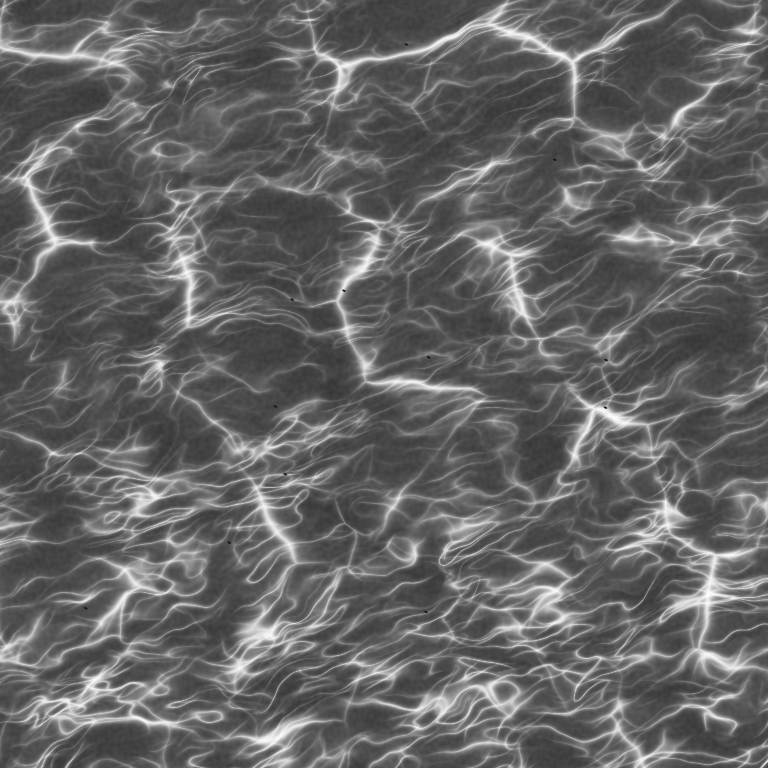
Reproduce this texture procedurally as a WebGL 2 fragment shader.

```glsl
#version 300 es
precision highp float;

uniform vec2 u_resolution;
out vec4 fragColor;

float hash(vec2 p) {
    return fract(sin(dot(p, vec2(127.1, 311.7))) * 43758.5453);
}

vec2 hash2(vec2 p) {
    return vec2(hash(p), hash(p + 57.3));
}

mat2 rotation(float angle) {
    return mat2(cos(angle), -sin(angle), sin(angle), cos(angle));
}

float gradientDot(vec2 corner, vec2 offset) {
    float angle = 6.2832 * hash(corner);
    return dot(vec2(cos(angle), sin(angle)), offset);
}

// Gradient noise, roughly -0.7 to 0.7
float noise(vec2 p) {
    vec2 i = floor(p), f = fract(p);
    vec2 u = f * f * f * (f * (f * 6.0 - 15.0) + 10.0);
    vec2 e = vec2(0.0, 1.0);
    float low = mix(gradientDot(i, f), gradientDot(i + e.yx, f - e.yx), u.x);
    float high = mix(gradientDot(i + e.xy, f - e.xy), gradientDot(i + 1.0, f - 1.0), u.x);
    return mix(low, high, u.y);
}

float fbm(vec2 p) {
    float sum = 0.0, amplitude = 0.6;
    for (int i = 0; i < 4; i++) {
        sum += amplitude * noise(p);
        p = mat2(1.6, 1.2, -1.2, 1.6) * p + 3.7;
        amplitude *= 0.5;
    }
    return sum;
}

// Distance to the nearest border between scattered cells
float cellBorder(vec2 p) {
    vec2 i = floor(p), f = fract(p), nearest = vec2(0.0), nearestCell = vec2(0.0);
    float best = 8.0;
    for (int y = -1; y <= 1; y++)
    for (int x = -1; x <= 1; x++) {
        vec2 cell = vec2(x, y);
        vec2 r = cell + hash2(i + cell) - f;
        if (dot(r, r) < best) {
            best = dot(r, r);
            nearest = r;
            nearestCell = cell;
        }
    }
    float border = 8.0;
    for (int y = -2; y <= 2; y++)
    for (int x = -2; x <= 2; x++) {
        vec2 cell = nearestCell + vec2(x, y);
        vec2 between = cell + hash2(i + cell) - f - nearest;
        if (dot(between, between) > 1e-4)
            border = min(border, dot(nearest + 0.5 * between, normalize(between)));
    }
    return border;
}

// Small dark flecks, a few over the whole surface
float flecks(vec2 uv) {
    vec2 cell = floor(uv * 12.0);
    vec2 r = rotation(-0.4) * (fract(uv * 12.0) - 0.25 - 0.5 * hash2(cell + 9.0));
    float present = step(0.91, hash(cell + 31.0));
    return present * (1.0 - smoothstep(0.01, 0.045, length(r * vec2(1.0, 1.8))));
}

void main() {
    vec2 uv = gl_FragCoord.xy / u_resolution;
    float chop = 1.0 - smoothstep(0.15, 0.5, uv.y + 0.25 * noise(uv * 4.0));

    // Flow axes rising to the right, bent by the swell
    vec2 warp = vec2(fbm(uv * 5.0), fbm(uv * 5.0 + 17.0));
    vec2 ripple = vec2(noise(uv * 26.0), noise(uv * 26.0 + 40.0));
    vec2 flow = rotation(0.27) * uv;
    vec2 bent = flow + 0.05 * warp + 0.006 * ripple;

    // Bright web of focused light, with a fainter small one
    float border = cellBorder(bent * vec2(4.5, 6.8) + 2.0);
    float strength = smoothstep(-0.25, 0.45, noise(uv * 7.0 + 8.0));
    float web = strength * exp(-border / mix(0.01, 0.023, strength));
    float halo = exp(-border / 0.12);
    float smallBorder = cellBorder((bent + 0.012 * ripple.yx) * vec2(10.0, 17.0) + 6.0);
    float smallWeb = smoothstep(0.0, 0.4, noise(uv * 8.0 + 21.0)) * exp(-smallBorder / 0.035);

    // Fine filaments, bundled along the web and crowded in the chop
    float bundle = mix(0.2 + 0.6 * halo, 0.8, chop);
    float filaments = 0.0;
    for (int i = 0; i < 8; i++) {
        float layer = float(i);
        vec2 turned = rotation(0.16 * (mod(layer, 4.0) - 1.3)) * bent;
        vec2 p = turned * vec2(8.0, 25.0) * (1.0 + 0.13 * layer) + 0.35 * warp + 13.7 * layer;
        float ridge = abs(noise(p) + 0.06);
        float patches = smoothstep(0.0, 0.45, noise(turned * vec2(8.0, 15.0) + 5.3 * layer));
        filaments += patches * (exp(-ridge / 0.055) + 0.08 * exp(-ridge / 0.2));
    }

    // Dim water with soft streaks and fine grain
    float grey = 0.255 + 0.07 * fbm(flow * vec2(6.0, 13.0) + warp);
    grey += 0.05 * fbm(bent * vec2(28.0, 75.0)) + 0.04 * noise(uv * 150.0);
    grey += 0.035 * halo * (0.4 + strength);
    grey += 0.8 * web + 0.3 * smallWeb + 0.62 * bundle * filaments;

    // Gentle shoulder in the highlights
    grey = min(grey, 0.65) + 0.35 * (1.0 - exp(-max(grey - 0.65, 0.0) / 0.35));
    grey = mix(max(grey, 0.22), 0.08, flecks(uv));
    fragColor = vec4(vec3(grey), 1.0);
}
```
